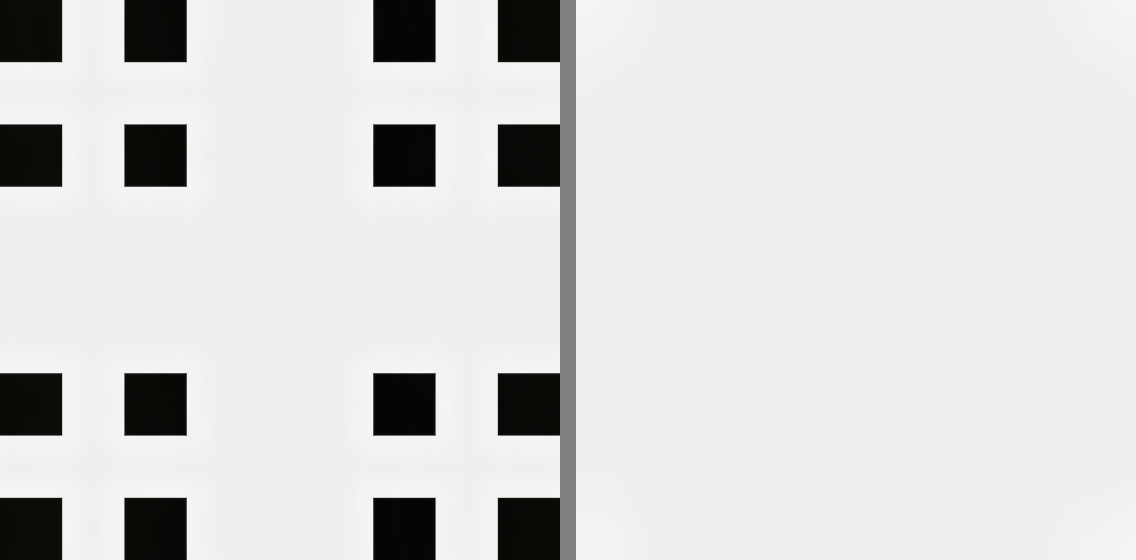
Left, the full canvas; right, a detail of the centre.
Reproduce this pattern procedurally as a three.js fragment shader.

```glsl
// Black squares on off-white: a nine-cell grid of crossed bars, gathered at the corners.
varying vec2 vUv;

const float CELLS = 9.0;                         // grid cells across and up
const vec3 PAPER = vec3(0.935, 0.935, 0.928);
const vec3 HALO = vec3(0.952, 0.957, 0.952);     // paper close to the squares
const vec3 INK = vec3(0.020, 0.020, 0.014);
const vec3 WARM_INK = vec3(0.050, 0.042, 0.030);
const vec3 RIM = vec3(0.075, 0.073, 0.058);      // worn ink just inside an edge
const float HALO_WIDTH = 0.65;                   // in cells
const float RIM_WIDTH = 0.05;                    // in cells
const float MOTTLE = 0.006;
const vec2 MOTTLE_GRID = vec2(54.0, 18.0);       // whole numbers, so it wraps
const float TAU = 6.28318;

float hash(vec2 p) {
  vec3 q = fract(vec3(p.xyx) * 0.1031);
  q += dot(q, q.yzx + 33.33);
  return fract((q.x + q.y) * q.z);
}

// Value noise that wraps after `period` lattice steps.
float wrapNoise(vec2 uv, vec2 period) {
  vec2 p = uv * period;
  vec2 i = floor(p);
  vec2 f = smoothstep(0.0, 1.0, p - i);
  vec2 a = mod(i, period);
  vec2 b = mod(i + 1.0, period);
  return mix(mix(hash(a), hash(vec2(b.x, a.y)), f.x),
             mix(hash(vec2(a.x, b.y)), hash(b), f.x), f.y);
}

// Signed distance, per axis, to bars mirrored about the tile edge:
// one spans 0 to 1 cell from the edge, the next 2 to 3 cells.
vec2 barDistance(vec2 uv) {
  vec2 fromEdge = (0.5 - abs(fract(uv) - 0.5)) * CELLS;
  return min(fromEdge - 1.0, abs(fromEdge - 2.5) - 0.5);
}

void main() {
  // Squares are where horizontal and vertical bars cross.
  vec2 bars = barDistance(vUv);
  float dist = length(max(bars, 0.0)) + min(max(bars.x, bars.y), 0.0);
  float edge = 0.6 * CELLS * max(fwidth(vUv.x), fwidth(vUv.y));
  float square = 1.0 - smoothstep(-edge, edge, dist);

  float grain = wrapNoise(vUv, MOTTLE_GRID);

  // Paper, brighter around the squares.
  float glow = 1.0 - smoothstep(0.0, HALO_WIDTH, dist);
  vec3 paper = mix(PAPER, HALO, glow) + MOTTLE * (grain - 0.5);

  // Ink, warmer to the left and slightly worn at the rim.
  float warmth = 0.5 + 0.5 * cos(TAU * (vUv.x - 0.1));
  vec3 ink = mix(INK, WARM_INK, warmth * warmth) + MOTTLE * (grain - 0.5);
  float rim = smoothstep(-RIM_WIDTH, 0.0, dist) * (0.5 + 0.5 * grain);
  ink = mix(ink, RIM, rim);

  gl_FragColor = vec4(mix(paper, ink, square), 1.0);
}
```
